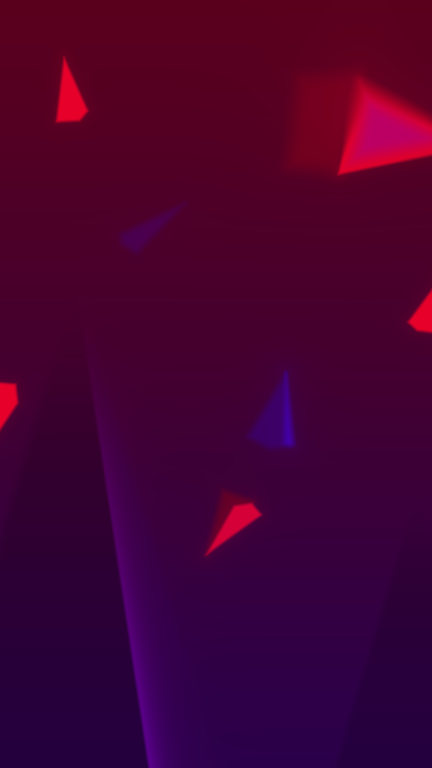
Write a WebGL 2 fragment shader that draws this background.

```glsl
#version 300 es
precision highp float;
// Glowing angular shards drift over a crimson to indigo gradient, above
// two tall dark spires. Shards are soft four-sided distance fields and
// spires are tapering wedges. One unit is the canvas width.

uniform vec2 u_resolution;
out vec4 fragColor;

const vec3 SKY_TOP = vec3(0.355, 0.0, 0.110);
const vec3 SKY_MID = vec3(0.255, 0.0, 0.192);
const vec3 SKY_LOW = vec3(0.165, 0.0, 0.295);
const vec3 RED     = vec3(0.900, 0.0, 0.165);
const vec3 ROSE    = vec3(0.840, 0.0, 0.220);
const vec3 MAGENTA = vec3(0.760, 0.0, 0.400);
const vec3 MAROON  = vec3(0.460, 0.0, 0.120);
const vec3 PLUM    = vec3(0.290, 0.0, 0.330);
const vec3 INDIGO  = vec3(0.235, 0.0, 0.410);
const vec3 BLUE    = vec3(0.270, 0.0, 0.700);
const vec3 VIOLET  = vec3(0.200, 0.0, 0.310);

const vec2 LEFT_APEX   = vec2(0.176, 1.118);
const vec2 RIGHT_APEX  = vec2(0.968, 0.645);
const float SPIRE_SLOPE = 0.298;  // half width gained per unit of descent
const float RIDGE_SLOPE = 0.151;  // lean of the lit ridge
const float RIDGE_GLOW  = 0.035;  // reach of the ridge light
const float CRISP = 0.006;
const float SOFT  = 0.014;
const float HAZY  = 0.035;

// Soft coverage of a shape from its signed distance
float cover(float d, float blur) {
    float w = max(blur, 1.0 / u_resolution.x);
    return 1.0 - smoothstep(-w, w, d);
}

// Signed distance to a convex quad with clockwise corners
float quad(vec2 p, vec2 a, vec2 b, vec2 c, vec2 d) {
    vec2 corner[4] = vec2[4](a, b, c, d);
    float nearest = 1e5, side = -1e5;
    for (int i = 0; i < 4; i++) {
        vec2 e = corner[(i + 1) % 4] - corner[i];
        vec2 q = p - corner[i];
        nearest = min(nearest, length(q - e * clamp(dot(q, e) / dot(e, e), 0.0, 1.0)));
        side = max(side, e.x * q.y - e.y * q.x);
    }
    return nearest * sign(side);
}

// Fills a shard and surrounds it with a faint halo of its own colour
void shard(inout vec3 col, float d, vec3 tint, float blur, float opacity) {
    float halo = 0.12 * exp(-max(d, 0.0) / (2.0 * blur));
    col = mix(col, tint, opacity * max(cover(d, blur), halo));
}

vec3 sky(float y) {
    vec3 col = mix(SKY_LOW, SKY_MID, smoothstep(-0.15, 1.05, y));
    return mix(col, SKY_TOP, smoothstep(0.65, 1.95, y));
}

// Dark wedge on the left with a light ridge on its inner edge
void litSpire(inout vec3 col, vec2 p) {
    float drop = LEFT_APEX.y - p.y;
    float x = p.x - LEFT_APEX.x;
    float fall = max(drop, 0.0);
    float t = x - RIDGE_SLOPE * drop;
    float depth = smoothstep(0.0, 0.5, drop);

    float shade = cover(t, 0.004) * cover(-x - SPIRE_SLOPE * fall, 0.02);
    col *= 1.0 - 0.17 * shade * depth;

    float facet = cover(-t, 0.004) * cover(x - SPIRE_SLOPE * fall, 0.015);
    col = mix(col, VIOLET, 0.25 * facet * depth);
    float light = exp(-max(t, 0.0) / RIDGE_GLOW) * cover(-t, 0.006);
    col += vec3(0.15, 0.0, 0.24) * light * smoothstep(0.05, 1.15, drop);
    col += vec3(0.05, 0.0, 0.05) * light * depth;
}

void darkSpire(inout vec3 col, vec2 p) {
    float drop = max(RIGHT_APEX.y - p.y, 0.0);
    float d = abs(p.x - RIGHT_APEX.x) - SPIRE_SLOPE * drop;
    col *= 1.0 - 0.15 * cover(d, 0.012) * smoothstep(0.0, 0.25, drop);
}

void main() {
    vec2 p = gl_FragCoord.xy / u_resolution.x;
    vec3 col = sky(p.y * 1.7778 * u_resolution.x / u_resolution.y);
    litSpire(col, p);
    darkSpire(col, p);

    // Dim shards
    shard(col, quad(p, vec2(0.43, 1.308), vec2(0.317, 1.19), vec2(0.28, 1.213), vec2(0.278, 1.236)), PLUM, SOFT, 0.85);
    shard(col, quad(p, vec2(0.662, 0.914), vec2(0.681, 0.748), vec2(0.625, 0.738), vec2(0.572, 0.766)), INDIGO, SOFT, 0.9);
    shard(col, quad(p, vec2(0.662, 0.914), vec2(0.679, 0.75), vec2(0.672, 0.745), vec2(0.657, 0.75)), BLUE, SOFT, 0.9);

    // Large hazy shard with a bright facet, red at its rim
    shard(col, quad(p, vec2(0.69, 1.6), vec2(0.835, 1.61), vec2(0.79, 1.373), vec2(0.662, 1.39)), MAROON, HAZY, 0.9);
    float facet = quad(p, vec2(0.833, 1.588), vec2(1.08, 1.455), vec2(1.08, 1.435), vec2(0.782, 1.373));
    float blur = mix(CRISP, HAZY, smoothstep(1.4, 1.56, p.y));
    shard(col, facet, mix(RED, MAGENTA, smoothstep(0.0, 0.055, -facet)), blur, 0.95);

    // Bright red shards
    shard(col, quad(p, vec2(0.148, 1.646), vec2(0.204, 1.521), vec2(0.185, 1.498), vec2(0.13, 1.495)), RED, CRISP, 1.0);
    shard(col, quad(p, vec2(1.02, 1.135), vec2(1.02, 1.005), vec2(0.965, 1.012), vec2(0.944, 1.032)), RED, CRISP, 1.0);
    shard(col, quad(p, vec2(-0.03, 0.895), vec2(0.037, 0.889), vec2(0.042, 0.845), vec2(-0.03, 0.737)), RED, CRISP, 1.0);
    shard(col, quad(p, vec2(0.477, 0.493), vec2(0.515, 0.645), vec2(0.59, 0.617), vec2(0.56, 0.57)), MAROON, SOFT, 0.65);
    shard(col, quad(p, vec2(0.477, 0.493), vec2(0.542, 0.607), vec2(0.583, 0.613), vec2(0.606, 0.586)), ROSE, CRISP, 1.0);

    fragColor = vec4(col, 1.0);
}
```
